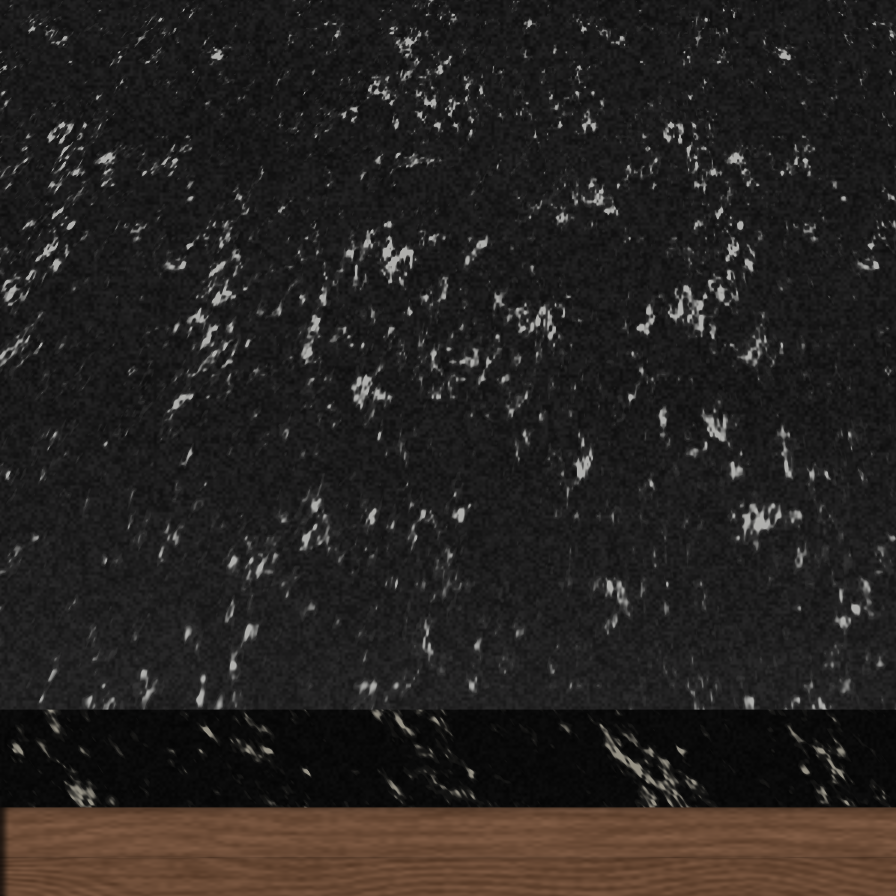
This texture is drawn by a Shadertoy shader. Its source:

```glsl
// Black flecked marble slab in perspective, with a dark front edge above a wooden board.
#define SLAB_EDGE 0.208      // height where the top meets the front face
#define WOOD_EDGE 0.099      // height where the front face meets the wood
#define SEAM 0.043           // height of the groove in the wood
#define TILE_NEAR 1.196      // width of one marble tile at the canvas bottom
#define TILE_SLOPE 0.6       // narrowing of the tile with height
#define FLECK_CUT 0.755      // noise level at which bare stone turns to fleck
#define FLECK_GAIN 0.27      // how far mineral density lowers that level
#define LEAN 0.22            // slant of the flecks on the top
#define STREAK_GAP 0.215     // spacing of the streaks on the front face
#define FLECK_COLOR vec3(0.70, 0.70, 0.69)
#define WOOD_DARK vec3(0.31, 0.205, 0.135)
#define WOOD_LIGHT vec3(0.50, 0.36, 0.27)

// Main mineral knots: tile position across, height, radius
const vec3 KNOTS[12] = vec3[12](
    vec3(-0.40, 0.941, 0.016), vec3(-0.08, 0.95, 0.016),
    vec3(-0.535, 0.826, 0.016), vec3(-0.59, 0.746, 0.040),
    vec3(-0.066, 0.715, 0.026), vec3(-0.31, 0.60, 0.032),
    vec3(-0.113, 0.575, 0.046), vec3(0.417, 0.61, 0.031),
    vec3(-0.15, 0.453, 0.017), vec3(0.163, 0.484, 0.017),
    vec3(0.184, 0.33, 0.019), vec3(-0.22, 0.33, 0.037));

float hash(vec2 p) {
    vec3 h = fract(vec3(p.xyx) * 0.1031);
    h += dot(h, h.yzx + 33.33);
    return fract((h.x + h.y) * h.z);
}

// Value noise that repeats across after a whole number of cells
float noise(vec2 p, float period) {
    vec2 i = floor(p), f = fract(p);
    f = f * f * (3.0 - 2.0 * f);
    float x0 = mod(i.x, period), x1 = mod(i.x + 1.0, period);
    float low = mix(hash(vec2(x0, i.y)), hash(vec2(x1, i.y)), f.x);
    float high = mix(hash(vec2(x0, i.y + 1.0)), hash(vec2(x1, i.y + 1.0)), f.x);
    return mix(low, high, f.y);
}

float freeNoise(vec2 p) { return noise(p, 4096.0); }

// Three octaves, repeating over one unit across
float fleckNoise(vec2 p) {
    float sum = 0.0, freq = 72.0, amp = 0.43;
    for (int i = 0; i < 3; i++) {
        sum += amp * noise(p * freq + vec2(0.0, 17.0 * float(i)), freq);
        freq *= 2.0;
        amp -= 0.097;
    }
    return sum;
}

// Bright chips with a faint dusting around them
float fleck(vec2 p, float density) {
    float cut = FLECK_CUT - FLECK_GAIN * min(density, 1.1);
    float n = fleckNoise(p);
    return 0.9 * smoothstep(cut, cut + 0.17, n) + 0.08 * smoothstep(cut - 0.1, cut, n);
}

float stoneGrain(vec2 uv) {
    return 0.65 * freeNoise(uv * 300.0) + 0.35 * freeNoise(uv * 150.0 + 9.0) - 0.5;
}

// Density of the knots, with thin tails running down toward the viewer
float knotDensity(vec2 uv, float across, float width) {
    float density = 0.0, tall = mix(2.0, 1.0, uv.y);
    for (int i = 0; i < 12; i++) {
        vec3 k = KNOTS[i];
        vec2 d = vec2((fract(across - k.x + 0.5) - 0.5) * width, uv.y - k.y);
        vec2 e = vec2(d.x - 0.25 * d.y * uv.y, d.y / tall) / k.z;
        density += (1.35 - 17.0 * k.z) * exp(-dot(e, e));
        float tail = smoothstep(-0.16, -0.02, d.y) * (1.0 - smoothstep(-0.02, 0.02, d.y));
        density += 0.6 * tail * exp(-d.x * d.x / 0.00003) * (1.0 - uv.y);
    }
    return density;
}

vec3 marbleTop(vec2 uv) {
    float width = TILE_NEAR - TILE_SLOPE * uv.y;
    vec2 plane = vec2((uv.x - 0.5) / width, 1.0 / width);
    float bend = 0.03 * (noise(plane * 9.0, 9.0) - 0.5);
    vec2 p = vec2(plane.x - LEAN * plane.y + bend, plane.y * 0.85);
    float patches = smoothstep(0.3, 0.9, noise(p * vec2(13.0, 19.0), 13.0));
    float density = 0.6 * patches + knotDensity(uv, plane.x, width);
    float cloud = freeNoise(vec2(uv.x * 3.0 - uv.y, uv.y * 9.0)) - 0.5;
    float base = mix(0.122, 0.098, smoothstep(0.2, 0.65, uv.y));
    base += 0.014 * cloud + 0.10 * stoneGrain(uv);
    return mix(vec3(base, base * 0.99, base), FLECK_COLOR, fleck(p, density));
}

// Front face: evenly spaced streaks falling to the right
vec3 marbleFront(vec2 uv) {
    float along = uv.x + 0.64 * (uv.y - 0.154);
    float offset = (fract((along - 0.497) / STREAK_GAP + 0.5) - 0.5) * STREAK_GAP;
    float streak = exp(-offset * offset / 0.0014);
    streak *= 0.35 + 0.6 * freeNoise(vec2(along * 22.0, uv.y * 30.0));
    float spots = fleck(vec2(along, uv.y * 0.6 + 3.0), streak);
    float base = 0.035 + 0.04 * stoneGrain(uv);
    return mix(vec3(base), FLECK_COLOR * vec3(1.0, 0.97, 0.9), 0.85 * spots);
}

vec3 wood(vec2 uv, float px) {
    float wave = freeNoise(vec2(uv.x * 6.0, uv.y * 16.0));
    float lower = 1.0 - smoothstep(SEAM - px, SEAM + px, uv.y);
    float rings = 0.5 + 0.5 * sin(uv.y * mix(330.0, 560.0, lower) + wave * mix(9.0, 32.0, lower));
    float fibre = freeNoise(vec2(uv.x * 18.0, uv.y * 230.0));
    float pores = freeNoise(uv * vec2(110.0, 300.0));
    float tone = 0.02 + 0.28 * rings + 0.32 * fibre + 0.30 * pores + 0.16 * (1.0 - lower);
    vec3 col = mix(WOOD_DARK, WOOD_LIGHT, tone);
    col *= 1.0 - 0.14 * exp(-abs(uv.y - SEAM) / 0.002);
    col *= 1.0 - 0.35 * exp(-max(WOOD_EDGE - uv.y, 0.0) / 0.004);   // shade under the slab
    return col * mix(0.3, 1.0, smoothstep(0.0, 0.012, uv.x));
}

void mainImage(out vec4 fragColor, in vec2 fragCoord) {
    vec2 uv = fragCoord / iResolution.xy;
    float px = 1.0 / iResolution.y;
    vec3 col = mix(wood(uv, px), marbleFront(uv), smoothstep(WOOD_EDGE - px, WOOD_EDGE + px, uv.y));
    col = mix(col, marbleTop(uv), smoothstep(SLAB_EDGE - px, SLAB_EDGE + px, uv.y));
    fragColor = vec4(col, 1.0);
}
```
